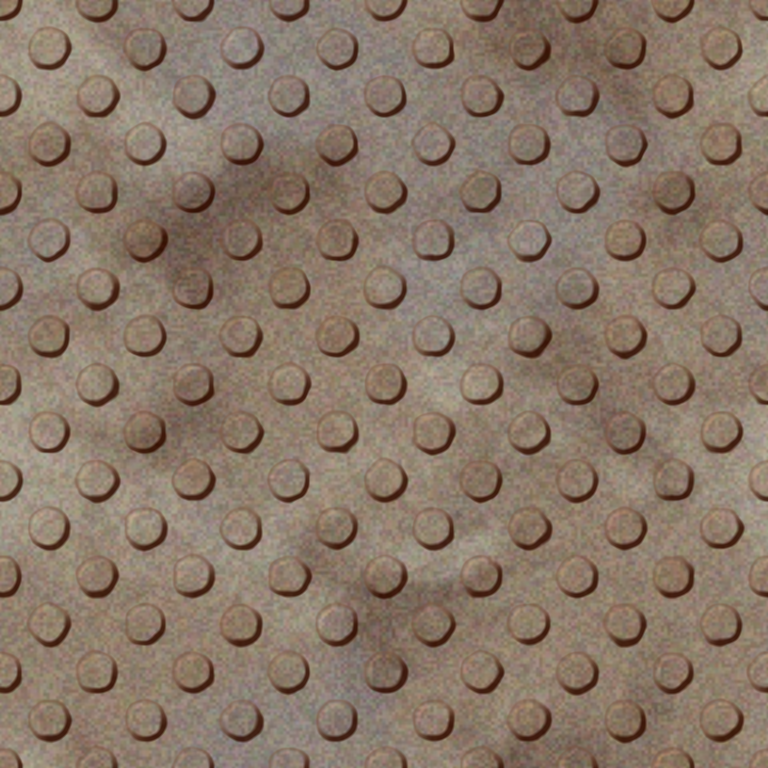
Give the GLSL for this texture, as a WebGL 1 fragment shader.

```glsl
precision highp float;
// Worn, rusty metal plate with 8 by 8 cells of staggered round studs.
// Each stud is a bevel ring, shadowed at lower right; wrapped layered noise
// gives the stains, scuffs and coloured grain, so the plate tiles.

uniform vec2 u_resolution;

const float TAU = 6.2831853;

float hash(vec2 p) {
  return fract(sin(dot(p, vec2(12.9898, 78.233))) * 43758.547);
}

// Value noise over the unit square that wraps after "period" lattice steps
float noise(vec2 uv, vec2 period, float seed) {
  vec2 p = uv * period;
  vec2 i = floor(p);
  vec2 f = p - i;
  f = f * f * (3.0 - 2.0 * f);
  vec2 lo = mod(i, period) + seed;
  vec2 hi = mod(i + 1.0, period) + seed;
  return mix(mix(hash(lo), hash(vec2(hi.x, lo.y)), f.x),
             mix(hash(vec2(lo.x, hi.y)), hash(hi), f.x), f.y);
}

float fbm(vec2 uv, vec2 period, float seed) {
  float sum = 0.0;
  float weight = 0.5;
  for (int i = 0; i < 6; i++) {
    sum += weight * noise(uv, period, seed + float(i) * 7.3);
    period *= 2.0;
    weight *= 0.58;
  }
  return sum / 1.145;
}

// Tan metal with brown stains, pale scuffs and fine grain
vec3 plate(vec2 uv) {
  vec2 warped = uv + 0.02 * sin(TAU * (uv.yx * vec2(2.0, 3.0) + vec2(0.1, 0.6)));
  float stain = fbm(warped, vec2(4.0), 3.0);
  float scuff = fbm(warped, vec2(5.0, 7.0), 41.0);
  float cool = fbm(warped, vec2(3.0), 83.0);

  vec3 color = mix(vec3(0.42, 0.34, 0.29), vec3(0.57, 0.50, 0.43),
                   smoothstep(0.22, 0.56, stain));
  color = mix(color, vec3(0.67, 0.64, 0.58), 0.75 * smoothstep(0.46, 0.78, scuff));
  color = mix(color, vec3(0.53, 0.51, 0.51), 0.55 * smoothstep(0.48, 0.68, cool));

  vec3 tint = vec3(noise(uv, vec2(150.0), 11.0),
                   noise(uv, vec2(150.0), 23.0),
                   noise(uv, vec2(150.0), 37.0)) - 0.5;
  float grain = noise(uv, vec2(240.0), 59.0) - 0.5;
  return color + 0.07 * tint + 0.11 * grain;
}

void main() {
  vec2 uv = gl_FragCoord.xy / u_resolution;
  vec3 color = plate(uv);

  // Nearest stud: cell centres and cell corners form the staggered grid
  vec2 p = uv * 8.0 - vec2(0.014, -0.004);
  vec2 fromCentre = fract(p) - 0.5;
  vec2 fromCorner = fract(p + 0.5) - 0.5;
  vec2 d = dot(fromCentre, fromCentre) < dot(fromCorner, fromCorner)
         ? fromCentre : fromCorner;
  vec2 id = mod(floor((p - d) * 2.0 + 0.5), 16.0);
  float wear = hash(id + 5.0);

  // Uneven edges
  d += 0.034 * (vec2(noise(uv, vec2(64.0), 67.0), noise(uv, vec2(64.0), 71.0)) - 0.5);
  float r = length(d);
  float facing = dot(d / max(r, 0.001), vec2(0.64, -0.77));

  // Bevel ring, thicker on the shadow side
  float disk = 1.0 - smoothstep(0.205, 0.240, r);
  float top = 1.0 - smoothstep(0.160, 0.202, length(d - vec2(-0.014, 0.016)));
  float bevel = disk * (1.0 - top);
  float shadow = smoothstep(-0.45, 0.75, facing + 0.25 * (wear - 0.5));
  vec3 rust = mix(vec3(0.49, 0.35, 0.27), vec3(0.24, 0.10, 0.045), shadow);
  rust += 0.25 * (color - vec3(0.55, 0.48, 0.42));
  color = mix(color, rust, bevel * mix(0.65, 0.98, shadow));

  // Rust tint on the stud tops, and a soft glint along the lit rim
  color = mix(color, color * vec3(0.93, 0.86, 0.80), disk * top * 0.7 * wear);
  float glint = smoothstep(0.035, 0.0, abs(r - 0.165)) * smoothstep(0.2, 0.9, -facing);
  color += vec3(0.07, 0.045, 0.025) * glint;

  gl_FragColor = vec4(clamp(color, 0.0, 1.0), 1.0);
}
```
